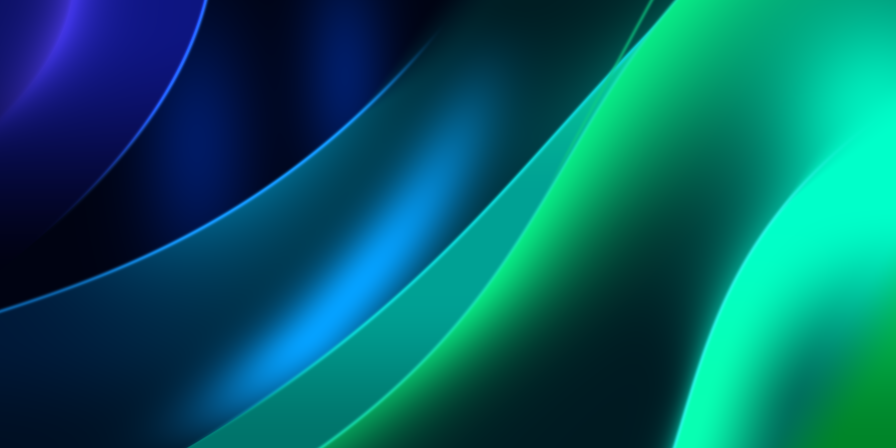
A Shadertoy shader for this background:

```glsl
#define LINE_WIDTH 0.0045
#define VIOLET_GLOW 0.055
#define STREAK_WIDTH 0.085
#define CYAN_LINE vec3(0.08, 0.60, 1.00)
#define STREAK_BLUE vec3(0.02, 0.63, 1.00)
#define RIBBON_TEAL vec3(0.00, 0.63, 0.58)
#define EDGE_GREEN vec3(0.03, 0.92, 0.52)
#define VALLEY_DARK vec3(0.00, 0.10, 0.13)
#define SWELL_AQUA vec3(0.00, 1.00, 0.79)

// Cubic edges: coefficients of 1, t, t^2, t^3
const vec4 VIOLET_EDGE = vec4(-1.575, 3.276, -1.54, 0.0);
const vec4 INDIGO_EDGE = vec4(-0.635, 1.935, -0.84, 0.0);
const vec4 SHEET_EDGE = vec4(0.305, 0.32, 0.102, 0.228);
const vec4 STREAK_AXIS = vec4(0.424, 1.236, -0.554, 0.0);
const vec4 RIBBON_LEFT = vec4(0.417, 1.716, -1.15, 0.54);
const vec4 RIBBON_RIGHT = vec4(0.716, 1.402, -1.279, 0.671);
const vec4 RIBBON_CREASE = vec4(0.905, 0.55, 0.0, 0.0);
const vec4 SWELL_EDGE = vec4(1.505, 0.31, -0.146, 0.763);

// Approximate signed distance to x = cubic(y), positive on the right
float side(vec2 p, vec4 c) {
    float x = c.x + p.y * (c.y + p.y * (c.z + p.y * c.w));
    float slope = c.y + p.y * (2.0 * c.z + 3.0 * c.w * p.y);
    return (p.x - x) * inversesqrt(1.0 + slope * slope);
}

float bell(float t) { return exp(-t * t); }

float blob(vec2 p, vec2 center, vec2 radius) {
    vec2 q = (p - center) / radius;
    return exp(-dot(q, q));
}

float fill(float d, float soft) { return smoothstep(-soft, soft, d); }

float hairline(float d) { return bell(d / max(LINE_WIDTH, 0.9 / iResolution.y)); }

// Night sky with violet and indigo folds
vec3 indigoFolds(vec2 p, float px) {
    float violet = side(p, VIOLET_EDGE);
    float indigo = side(p, INDIGO_EDGE);
    vec3 night = vec3(0.0, 0.012, 0.07);
    night += vec3(0.0, 0.09, 0.32) * blob(p, vec2(0.44, 0.68), vec2(0.13, 0.28));
    night += vec3(0.0, 0.10, 0.33) * blob(p, vec2(0.77, 0.83), vec2(0.10, 0.25));
    vec3 fold = mix(vec3(0.0, 0.005, 0.06), vec3(0.05, 0.08, 0.50), smoothstep(0.35, 0.95, p.y));
    fold *= mix(0.75, 1.0, fill(violet, 0.012));
    fold += vec3(0.22, 0.14, 0.45) * exp(-abs(violet) / VIOLET_GLOW) * smoothstep(0.6, 0.95, p.y);
    vec3 col = mix(fold, night, fill(indigo, px));
    return col + vec3(0.13, 0.36, 0.75) * hairline(indigo) * smoothstep(0.45, 0.85, p.y);
}

// Deep blue-green sheet crossed by a bright blue streak
vec3 deepSheet(vec2 p, float depth) {
    vec3 col = mix(vec3(0.0, 0.09, 0.21), vec3(0.0, 0.19, 0.23), smoothstep(0.0, 1.1, p.x));
    col *= mix(0.65, 1.0, smoothstep(0.0, 0.25, p.y));
    col *= 1.0 - 0.45 * smoothstep(0.65, 1.0, p.y);
    float rim = exp(-max(depth, 0.0) / 0.13) * bell((p.x - 0.58) / 0.33);
    col += vec3(0.0, 0.25, 0.32) * rim;
    float streak = bell(side(p, STREAK_AXIS) / STREAK_WIDTH);
    streak *= smoothstep(-0.05, 0.25, p.y) * (1.0 - smoothstep(0.35, 1.0, p.y));
    return mix(col, STREAK_BLUE, streak);
}

// Dark valley between the green slope and the right swell
vec3 greenValley(vec2 p, float slope, float swell) {
    float rise = smoothstep(0.0, 0.9, p.y);
    float reach = mix(0.09, 0.20, rise);
    float glow = exp(-pow(max(slope, 0.0) / reach, 1.3));
    vec3 col = mix(VALLEY_DARK, vec3(0.0, 0.42, 0.35), smoothstep(0.45, 1.0, p.y));
    col = mix(col, EDGE_GREEN * mix(0.65, 1.0, smoothstep(0.0, 0.4, p.y)), glow);
    float halo = exp(min(swell, 0.0) / mix(0.02, 0.10, smoothstep(0.1, 0.65, p.y)));
    col = mix(col, vec3(0.0, 0.78, 0.66), 0.75 * halo);
    return mix(col, SWELL_AQUA, 0.85 * blob(p, vec2(1.95, 0.75), vec2(0.22, 0.24)));
}

// Aqua swell fading to green in the lower right corner
vec3 aquaSwell(vec2 p, float swell) {
    vec3 low = mix(vec3(0.03, 1.0, 0.70), vec3(0.0, 0.43, 0.36), smoothstep(0.03, 0.24, swell));
    vec3 col = mix(low, SWELL_AQUA, smoothstep(0.08, 0.55, p.y));
    float corner = dot(p - vec2(1.77, 0.0), normalize(vec2(0.375, -0.23)));
    vec3 green = mix(vec3(0.0, 0.52, 0.16), vec3(0.0, 0.80, 0.40), smoothstep(0.0, 0.45, p.y));
    return mix(col, green, smoothstep(-0.06, 0.09, corner));
}

void mainImage(out vec4 fragColor, in vec2 fragCoord) {
    vec2 p = fragCoord / iResolution.xy * vec2(2.0, 1.0);
    float px = 1.0 / iResolution.y;
    float depth = -side(p.yx, SHEET_EDGE);
    float left = side(p, RIBBON_LEFT);
    float right = side(p, RIBBON_RIGHT);
    float crease = side(p, RIBBON_CREASE);
    float swell = side(p, SWELL_EDGE);

    // Left folds and sheet
    float fade = smoothstep(0.75, 1.0, p.x);
    vec3 col = indigoFolds(p, px);
    col = mix(col, deepSheet(p, depth), fill(depth, mix(px, 0.06, fade)));
    float shine = (1.0 - fade) * mix(0.55, 1.0, smoothstep(0.1, 0.5, p.x));
    col = mix(col, CYAN_LINE, hairline(depth) * shine);

    // Translucent ribbon
    float upper = smoothstep(0.55, 0.95, p.y);
    col += vec3(0.0, 0.22, 0.17) * exp(min(left, 0.0) / 0.07) * upper;
    vec3 ribbon = RIBBON_TEAL * mix(0.72, 1.0, smoothstep(0.0, 0.35, p.y));
    ribbon = mix(ribbon, vec3(0.03, 0.82, 0.60), upper);
    col = mix(col, ribbon, fill(left, px));
    col = mix(col, vec3(0.05, 0.83, 0.83), hairline(left) * smoothstep(-0.05, 0.3, p.y));

    // Green valley and right swell
    col = mix(col, greenValley(p, right, swell), fill(right, px));
    col = mix(col, vec3(0.10, 0.90, 0.72), 0.7 * hairline(right));
    col = mix(col, vec3(0.05, 0.80, 0.52), 0.6 * hairline(crease) * smoothstep(0.55, 0.7, p.y));
    float edgeFade = 1.0 - smoothstep(0.5, 0.75, p.y);
    col = mix(col, aquaSwell(p, swell), fill(swell, mix(0.05, px, edgeFade)));
    col = mix(col, vec3(0.18, 0.97, 0.92), 0.75 * hairline(swell) * edgeFade);

    fragColor = vec4(clamp(col, 0.0, 1.0), 1.0);
}
```
